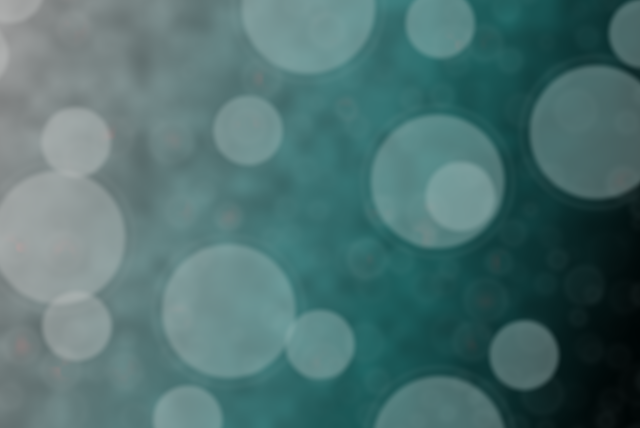
This background is drawn by a Shadertoy shader. Its source:

```glsl
// Disc centres, in units of the canvas height
const vec2 LARGE[6] = vec2[6](
    vec2(0.723, 0.984), vec2(1.025, 0.576), vec2(1.396, 0.691),
    vec2(0.139, 0.445), vec2(0.537, 0.273), vec2(1.029, -0.035));
const vec2 SMALL[11] = vec2[11](
    vec2(1.031, 0.945), vec2(0.582, 0.695), vec2(1.078, 0.541),
    vec2(0.180, 0.668), vec2(0.182, 0.238), vec2(0.750, 0.195),
    vec2(1.227, 0.170), vec2(0.441, 0.018), vec2(0.025, 1.027),
    vec2(1.506, 0.922), vec2(-0.059, 0.873));

float hash(vec2 p) {
    p = fract(p * vec2(123.34, 456.21));
    p += dot(p, p + 45.32);
    return fract(p.x * p.y);
}

float noise(vec2 p) {
    vec2 i = floor(p), f = fract(p);
    f = f * f * (3.0 - 2.0 * f);
    return mix(mix(hash(i), hash(i + vec2(1, 0)), f.x),
               mix(hash(i + vec2(0, 1)), hash(i + vec2(1, 1)), f.x), f.y);
}

float fbm(vec2 p) {
    float sum = 0.0, amp = 0.5;
    for (int i = 0; i < 3; i++) {
        sum += amp * noise(p);
        p = mat2(1.6, 1.2, -1.2, 1.6) * p + 7.3;
        amp *= 0.5;
    }
    return sum;
}

// Diagonal sweep from grey through teal to near black
vec3 backdrop(vec2 p) {
    float t = p.x + 0.35 * (1.0 - p.y);
    vec3 c = mix(vec3(0.59, 0.59, 0.59), vec3(0.45, 0.505, 0.505), smoothstep(-0.05, 0.4, t));
    c = mix(c, vec3(0.36, 0.485, 0.485), smoothstep(0.3, 0.65, t));
    c = mix(c, vec3(0.22, 0.445, 0.445), smoothstep(0.55, 0.97, t));
    c = mix(c, vec3(0.125, 0.375, 0.37), smoothstep(0.92, 1.18, t));
    c = mix(c, vec3(0.07, 0.24, 0.24), smoothstep(1.15, 1.42, t));
    return mix(c, vec3(0.015, 0.04, 0.04), smoothstep(1.36, 1.8, t));
}

// Soft disc with a slightly brighter rim
float disc(vec2 p, float radius) {
    float d = length(p) - radius;
    float rim = exp(-pow((d + 0.015) / 0.008, 2.0));
    return smoothstep(0.01, -0.01, d) * (0.41 + 0.02 * rim);
}

// Faint veil around a disc, ending in a thin ring
float halo(vec2 p, float radius) {
    float d = length(p) - radius;
    float ring = exp(-pow((d - 0.022) / 0.007, 2.0));
    return smoothstep(0.036, 0.018, d) * smoothstep(-0.01, 0.01, d) + 0.6 * ring;
}

// Scattered faint bokeh in x, small warm smudges in y
vec2 scatter(vec2 p, float cell) {
    vec2 sum = vec2(0), base = floor(p / cell);
    for (int j = -1; j <= 1; j++)
    for (int i = -1; i <= 1; i++) {
        vec2 id = base + vec2(i, j);
        float pick = hash(id + 9.7);
        vec2 centre = (id + 0.1 + 0.8 * vec2(hash(id), hash(id + 31.4))) * cell;
        float radius = cell * mix(0.24, 0.46, hash(id + 5.1));
        float d = length(p - centre);
        float rim = exp(-pow((d - radius + 0.01) / 0.008, 2.0));
        sum.x += (smoothstep(radius + 0.011, radius - 0.011, d) + 0.3 * rim) * pick * pick;
        sum.y += exp(-pow(d / 0.022, 2.0)) * step(0.78, pick);
    }
    return sum;
}

void mainImage(out vec4 fragColor, in vec2 fragCoord) {
    vec2 p = fragCoord / iResolution.y;
    p.x += 0.75 - 0.5 * iResolution.x / iResolution.y;
    vec3 col = backdrop(p);
    vec3 haze = mix(vec3(0.76, 0.77, 0.765), vec3(0.645, 0.74, 0.735), smoothstep(0.1, 0.65, p.x));

    // Cloudy mottling, with scattered bokeh drowned in it
    col *= 1.0 + 0.22 * (fbm(p * 9.0) - 0.44) + 0.16 * (noise(p * 21.0) - 0.5);
    vec2 lights = scatter(p, 0.12);
    lights.x += 0.7 * scatter(p + 3.7, 0.075).x;
    col = mix(col, haze, 0.075 * (min(lights.x, 2.0) - 0.35));

    // Main discs and their halos
    for (int i = 0; i < 6; i++) {
        vec2 q = p - LARGE[i];
        col = mix(col, haze, disc(q, 0.156) + 0.04 * halo(q, 0.156));
    }
    for (int i = 0; i < 11; i++)
        col = mix(col, haze, disc(p - SMALL[i], 0.081));

    // Broken warm smudges over everything
    float smudge = lights.y * smoothstep(0.3, 0.8, noise(p * 38.0));
    col += vec3(0.075, 0.0, 0.0) * min(smudge, 1.0);

    fragColor = vec4(clamp(col, 0.0, 1.0), 1.0);
}
```
